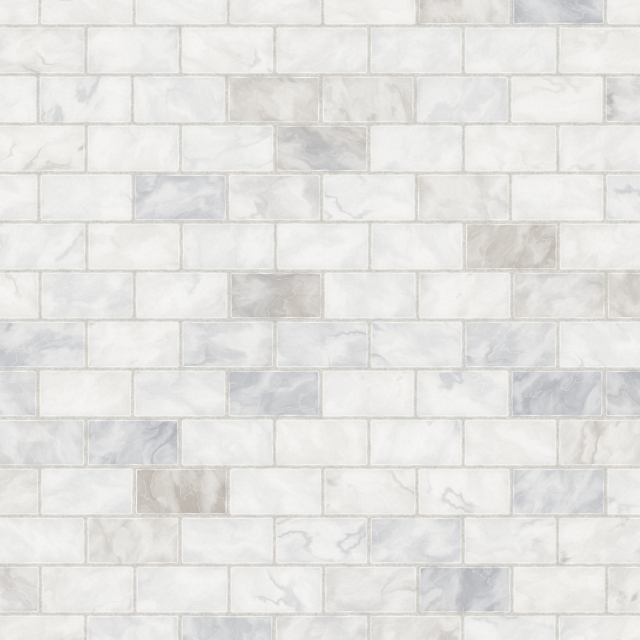
Reproduce this texture procedurally as a Shadertoy shader.

```glsl
// Running-bond wall of pale marble bricks with clouded greys, veins and thin sandy grout.

const vec2  PITCH      = vec2(0.1474, 0.0766);   // brick plus joint, in canvas heights
const vec2  ORIGIN     = vec2(0.0612, 0.0404);   // first joint crossing
const float JOINT      = 0.0040;                 // grout width
const float CORNER     = 0.0040;                 // brick corner radius
const float ROW_JITTER = 0.0040;                 // sideways drift between rows
const float WOBBLE     = 0.0010;                 // chipped edge unevenness
const float CLOUD_FREQ = 21.0;
const float GRAIN_FREQ = 230.0;

const vec3 MARBLE = vec3(0.960, 0.958, 0.950);
const vec3 COOL   = vec3(0.725, 0.732, 0.752);
const vec3 WARM   = vec3(0.760, 0.735, 0.705);
const vec3 STAIN  = vec3(0.700, 0.655, 0.600);
const vec3 GROUT  = vec3(0.835, 0.825, 0.798);
const vec3 RIM    = vec3(0.965, 0.962, 0.950);

vec3 hash3(vec2 p) {
    vec3 q = fract(p.xyx * vec3(0.1031, 0.1030, 0.0973));
    q += dot(q, q.yxz + 33.33);
    return fract((q.xxy + q.yzz) * q.zyx);
}

vec2 gradientAt(vec2 cell) {
    float a = 6.28318 * hash3(cell).x;
    return vec2(cos(a), sin(a));
}

// Gradient noise, about -0.7 to 0.7
float noise(vec2 p) {
    vec2 i = floor(p), f = fract(p);
    vec2 u = f * f * f * (f * (f * 6.0 - 15.0) + 10.0);
    vec2 e = vec2(1.0, 0.0);
    float a = dot(gradientAt(i), f);
    float b = dot(gradientAt(i + e.xy), f - e.xy);
    float c = dot(gradientAt(i + e.yx), f - e.yx);
    float d = dot(gradientAt(i + e.xx), f - e.xx);
    return mix(mix(a, b, u.x), mix(c, d, u.x), u.y);
}

float fbm(vec2 p) {
    float sum = 0.0, amp = 0.65;
    for (int i = 0; i < 4; i++) {
        sum += amp * noise(p);
        p = mat2(1.6, 1.2, -1.2, 1.6) * p + 7.3;
        amp *= 0.52;
    }
    return sum;
}

float roundedBox(vec2 p, vec2 halfSize, float r) {
    vec2 q = abs(p) - halfSize + r;
    return length(max(q, 0.0)) + min(max(q.x, q.y), 0.0) - r;
}

// Marble surface of one brick
vec3 marble(vec2 uv, vec2 id) {
    vec3 look = hash3(id + 41.0);
    vec3 kind = hash3(id + 97.0);

    // Turn and stretch the clouds differently in each brick
    float angle = (look.z - 0.5) * 2.4;
    float c = cos(angle), s = sin(angle);
    vec2 q = mat2(c, -s, s, c) * uv * CLOUD_FREQ;
    q = q * vec2(0.75, 1.2) + 60.0 * kind.xy;
    vec2 warped = q + 0.9 * vec2(fbm(q + 3.1), fbm(q + 17.7));

    float cloud = smoothstep(-0.42, 0.48, fbm(warped));
    float depth = 0.20 + 0.85 * pow(look.x, 3.5);
    float amount = depth * mix(cloud, 1.0, 0.35 * look.x * look.x);

    // Dark veins that fade in and out
    float ridge = abs(noise(warped * 0.8 + 29.0));
    float veinMask = smoothstep(0.0, 0.35, noise(q * 0.6 + 51.0));
    amount += 0.45 * kind.z * veinMask * smoothstep(0.13, 0.0, ridge);

    // Thin pale cracks in the darker bricks
    float crack = smoothstep(0.045, 0.0, abs(noise(warped * 1.3 + 80.0)));
    amount *= 1.0 - 0.35 * crack * cloud;

    float warmth = smoothstep(0.35, 0.85, look.y + 0.35 * noise(q * 0.5));
    vec3 col = mix(MARBLE, mix(COOL, WARM, warmth), clamp(amount, 0.0, 1.0));

    // Occasional brown stain
    float stain = smoothstep(0.22, 0.5, fbm(q * 1.4 + 11.0)) * step(0.65, kind.y);
    return mix(col, STAIN, 0.45 * stain * warmth);
}

void mainImage(out vec4 fragColor, in vec2 fragCoord) {
    vec2 uv = fragCoord / iResolution.y;
    float px = 1.0 / iResolution.y;

    // Brick layout
    vec2 p = uv - ORIGIN;
    p += WOBBLE * vec2(noise(uv * 70.0), noise(uv * 70.0 + 31.0));
    float row = floor(p.y / PITCH.y);
    p.x += 0.5 * PITCH.x * mod(row, 2.0) + ROW_JITTER * (hash3(vec2(row + 50.0, 5.0)).x - 0.5);
    vec2 id = vec2(floor(p.x / PITCH.x), row);
    vec2 local = p - (id + 0.5) * PITCH;
    float d = roundedBox(local, 0.5 * (PITCH - JOINT), CORNER);

    float grain = noise(uv * GRAIN_FREQ);
    float wear = noise(uv * 45.0 + 13.0);

    // Stone, hazy border and broken pale rim
    vec3 stone = marble(uv, id) + 0.012 * grain;
    stone -= 0.035 * exp(min(d, 0.0) / 0.006);
    float rim = smoothstep(0.0022, 0.0, abs(d + 0.0016));
    stone = mix(stone, RIM, rim * clamp(0.6 + 0.8 * wear, 0.0, 1.0));

    // Sandy grout
    vec3 grout = GROUT + 0.07 * grain + 0.05 * wear;
    float cover = smoothstep(-0.0005 - px, 0.0005 + px, d);
    fragColor = vec4(clamp(mix(stone, grout, cover), 0.0, 1.0), 1.0);
}
```
